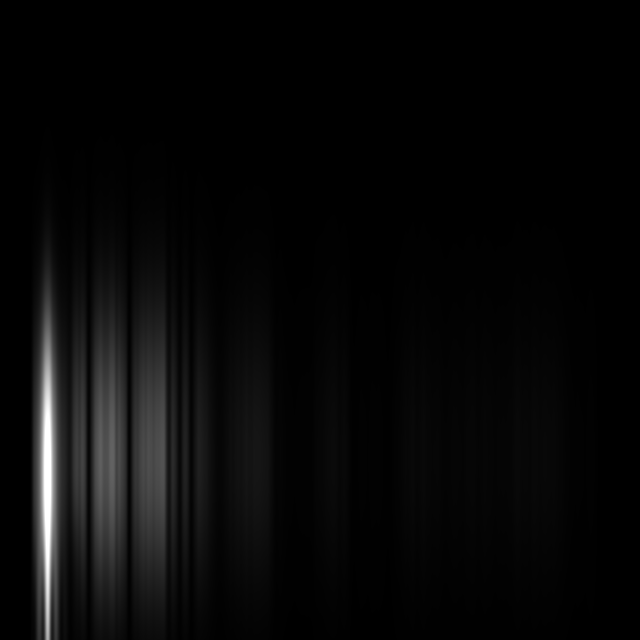
Reproduce this background procedurally as a Shadertoy shader.

```glsl
const float LEFT_EDGE = 0.049;
const float RIGHT_EDGE = 0.932;
const float GLOW_HEIGHT = 0.285;      // height of the brightest level
const float FADE_UP = 0.155;
const float FADE_DOWN = 0.145;
const float CORE_X = 0.0745;
const float CORE_HEIGHT = 0.265;
const float CORE_FADE_UP = 0.15;
const float CORE_FADE_DOWN = 0.25;
const float FRINGE_PERIOD = 0.0145;
const float STRIPE_COUNT = 115.0;
const float STRIPE_DEPTH = 0.42;

// Curtain bands: centre, half width, brightness
const int BAND_COUNT = 9;
const vec3 BANDS[BAND_COUNT] = vec3[](
    vec3(0.121, 0.016, 0.28), vec3(0.169, 0.027, 0.42),
    vec3(0.235, 0.030, 0.33), vec3(0.290, 0.036, 0.15),
    vec3(0.392, 0.036, 0.085), vec3(0.520, 0.025, 0.032),
    vec3(0.655, 0.028, 0.028), vec3(0.745, 0.045, 0.018),
    vec3(0.835, 0.040, 0.026));

// Dark slits: centre, half width, depth
const int SLIT_COUNT = 9;
const vec3 SLITS[SLIT_COUNT] = vec3[](
    vec3(0.108, 0.0045, 0.75), vec3(0.139, 0.0036, 0.90),
    vec3(0.202, 0.0036, 0.92), vec3(0.264, 0.0035, 0.65),
    vec3(0.281, 0.0035, 0.75), vec3(0.299, 0.0040, 0.85),
    vec3(0.432, 0.0045, 0.60), vec3(0.552, 0.0050, 0.70),
    vec3(0.606, 0.0060, 0.60));

float hash(float n) {
    return fract(sin(n * 127.1) * 43758.5453);
}

float noise(float x) {
    float cell = floor(x);
    float f = fract(x);
    return mix(hash(cell), hash(cell + 1.0), f * f * (3.0 - 2.0 * f));
}

float bell(float d, float width) {
    float q = d / width;
    return exp(-0.5 * q * q);
}

// Vertical glow with separate falloff above and below its peak
float verticalGlow(float y, float peak, float up, float down) {
    return bell(y - peak, y > peak ? up : down);
}

float curtain(vec2 p) {
    float light = 0.009;
    for (int i = 0; i < BAND_COUNT; i++) {
        float q = (p.x - BANDS[i].x) / BANDS[i].y;
        light += BANDS[i].z * exp(-0.6 * q * q * q * q);
    }
    for (int i = 0; i < SLIT_COUNT; i++) {
        light *= 1.0 - SLITS[i].z * bell(p.x - SLITS[i].x, SLITS[i].y);
    }
    float stripes = 0.65 * noise(p.x * STRIPE_COUNT)
                  + 0.35 * noise(p.x * STRIPE_COUNT * 2.1 + 31.0);
    light *= 1.0 - STRIPE_DEPTH * (1.0 - stripes);

    // Shadow beside the foot of the bright column
    float shadow = bell(p.x - 0.106, 0.012) * (1.0 - smoothstep(0.08, 0.27, p.y));
    light *= 1.0 - 0.75 * shadow;
    return light * verticalGlow(p.y, GLOW_HEIGHT, FADE_UP, FADE_DOWN);
}

float column(vec2 p) {
    float dx = p.x - CORE_X;
    float light = 0.72 * bell(dx, 0.0055) + 0.55 * bell(dx, 0.0145);

    // Interference fringes open toward the bottom
    float fringe = 0.5 + 0.5 * cos(6.28318 * dx / FRINGE_PERIOD);
    float opening = 1.0 - smoothstep(0.0, 0.24, p.y);
    light *= mix(1.0, fringe, 0.75 * opening);
    light *= 0.9 + 0.1 * noise(p.x * STRIPE_COUNT * 2.0);
    return light * verticalGlow(p.y, CORE_HEIGHT, CORE_FADE_UP, CORE_FADE_DOWN);
}

void mainImage(out vec4 fragColor, in vec2 fragCoord) {
    vec2 p = fragCoord / iResolution.xy;
    float window = smoothstep(LEFT_EDGE - 0.003, LEFT_EDGE + 0.005, p.x)
                 * (1.0 - smoothstep(RIGHT_EDGE - 0.006, RIGHT_EDGE + 0.006, p.x));
    float light = (curtain(p) + column(p)) * window;
    fragColor = vec4(vec3(clamp(light, 0.0, 1.0)), 1.0);
}
```
